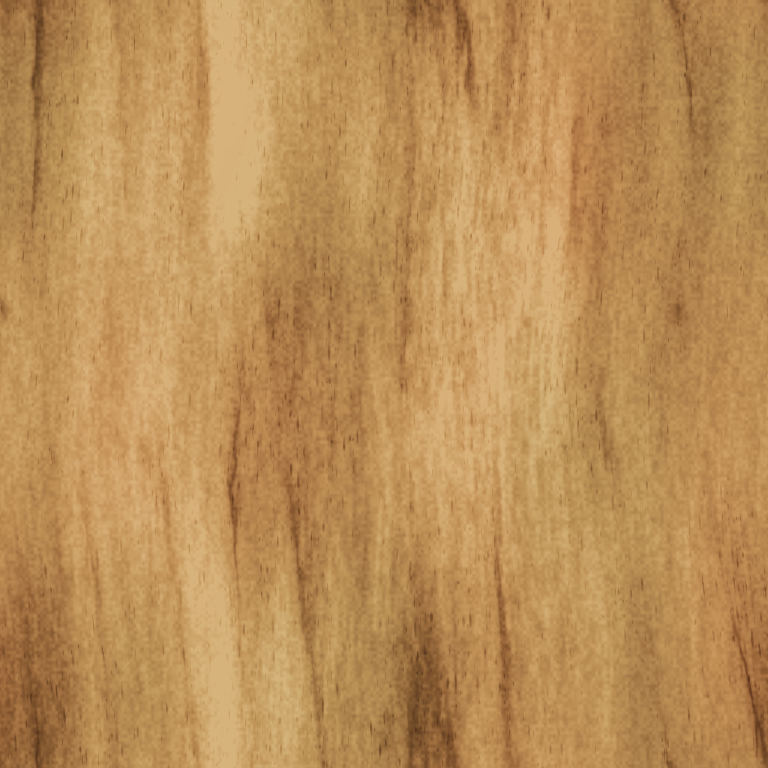
A WebGL 2 fragment shader for this texture:

```glsl
#version 300 es
precision highp float;

uniform vec2 u_resolution;
out vec4 fragColor;

const int VEIN_COUNT = 11;
const int KNOT_COUNT = 4;
const vec2 LONG_PORES = vec2(120.0, 26.0);
const vec2 SHORT_PORES = vec2(190.0, 56.0);
const float PORE_DEPTH = 1.5;
const float VEIN_DEPTH = 1.7;
const float HALO_DEPTH = 1.15;
const float KNOT_DEPTH = 2.2;
const float TONE_BIAS = 0.56;
const vec3 RED_SHIFT = vec3(0.011, -0.008, -0.004);

// Wood colours from darkest to lightest, and the tone at which each appears
const vec3 WOOD[7] = vec3[7](
    vec3(0.34, 0.21, 0.11), vec3(0.52, 0.35, 0.19), vec3(0.63, 0.44, 0.25),
    vec3(0.69, 0.51, 0.30), vec3(0.74, 0.56, 0.33), vec3(0.78, 0.61, 0.38),
    vec3(0.84, 0.70, 0.48));
const float STOPS[7] = float[7](-3.8, -2.17, -1.31, -0.61, 0.05, 0.7, 1.85);

float hash(ivec2 cell, int seed) {
    uint h = uint(cell.x) * 1597334677u ^ uint(cell.y) * 3812015801u ^ uint(seed) * 2654435769u;
    h = (h ^ (h >> 16)) * 2246822519u;
    h = (h ^ (h >> 13)) * 3266489917u;
    return float((h ^ (h >> 16)) >> 8) / 16777216.0;
}

// Signed value noise with a whole number of cells per tile
float noise(vec2 uv, ivec2 period, int seed) {
    vec2 shift = vec2(hash(ivec2(1, 7), seed), hash(ivec2(5, 3), seed));
    vec2 p = fract(uv + shift) * vec2(period);
    ivec2 a = ivec2(floor(p)) % period;
    ivec2 b = (a + 1) % period;
    vec2 f = fract(p);
    f = f * f * (3.0 - 2.0 * f);
    float low = mix(hash(a, seed), hash(ivec2(b.x, a.y), seed), f.x);
    float high = mix(hash(ivec2(a.x, b.y), seed), hash(b, seed), f.x);
    return mix(low, high, f.y) * 2.0 - 1.0;
}

// Shortest signed offset on the wrapped tile
float wrapped(float d) {
    return fract(d + 0.5) - 0.5;
}

// Leaning veins: x is the dark core, y the brown stain on one side
vec2 veins(vec2 uv, float fibre) {
    vec2 sum = vec2(0.0);
    for (int i = 0; i < VEIN_COUNT; i++) {
        ivec2 id = ivec2(i, 0);
        float dy = wrapped(uv.y - hash(id, 41));
        float lean = mix(0.02, -0.16, pow(hash(id, 42), 1.5));
        float centre = (float(i) + 0.9 * hash(id, 43)) / float(VEIN_COUNT);
        float side = hash(id, 44) < 0.5 ? -1.0 : 1.0;
        float d = wrapped(uv.x - centre - lean * dy) * side + 0.005 * fibre;
        float width = mix(0.003, 0.008, hash(id, 45));
        float spread = mix(0.018, 0.05, hash(id, 46));
        float span = 1.0 - smoothstep(0.2, 0.49, abs(dy));
        float swell = smoothstep(-0.6, 0.6, noise(uv, ivec2(3, 6), 50 + i));
        float stain = d > 0.0 ? exp(-d / spread) : exp(-d * d / 0.0001);
        sum += span * vec2(swell * exp(-d * d / (width * width)), stain * (0.3 + 0.7 * swell));
    }
    return sum;
}

// Dark dashes along the grain; each column of cells slides by its own amount
float pores(vec2 uv, vec2 grid, float density, int seed) {
    vec2 p = fract(uv) * grid;
    int column = int(floor(p.x)) % int(grid.x);
    p.y = mod(p.y + grid.y * hash(ivec2(column, 0), seed), grid.y);
    ivec2 cell = ivec2(column, int(floor(p.y)) % int(grid.y));
    vec2 centre = vec2(mix(0.3, 0.7, hash(cell, seed + 1)), mix(0.4, 0.6, hash(cell, seed + 2)));
    vec2 radius = vec2(mix(0.16, 0.3, hash(cell, seed + 3)), mix(0.12, 0.4, hash(cell, seed + 4)));
    vec2 offset = fract(p) - centre;
    offset.x += 0.2 * (hash(cell, seed + 7) - 0.5) * offset.y;
    float present = step(hash(cell, seed + 5), density);
    float depth = mix(0.25, 1.0, hash(cell, seed + 6));
    return present * depth * (1.0 - smoothstep(0.3, 1.1, length(offset / radius)));
}

// Small soft smudges with ragged rims
float knots(vec2 uv, float ragged) {
    float sum = 0.0;
    for (int i = 0; i < KNOT_COUNT; i++) {
        ivec2 id = ivec2(i, 1);
        vec2 d = vec2(wrapped(uv.x - hash(id, 71)), wrapped(uv.y - hash(id, 72)));
        d.x += 0.25 * d.y;
        float size = mix(0.6, 1.2, hash(id, 73));
        sum += exp(-dot(d, d / vec2(0.00009, 0.0004)) / (size * size)) * (0.75 + 0.4 * ragged);
    }
    return sum;
}

vec3 woodColour(float tone) {
    vec3 colour = WOOD[0];
    for (int i = 1; i < 7; i++) {
        float t = clamp((tone - STOPS[i - 1]) / (STOPS[i] - STOPS[i - 1]), 0.0, 1.0);
        colour = mix(colour, WOOD[i], t);
    }
    return colour;
}

void main() {
    vec2 uv = gl_FragCoord.xy / u_resolution;

    // Slow bends of the grain
    vec2 grain = uv;
    grain.x += 0.025 * noise(uv, ivec2(3, 2), 1) + 0.005 * noise(uv, ivec2(9, 6), 2);

    // Bands, streaks and fibres, from broad to fine
    float rough = 0.8 + 0.6 * noise(uv, ivec2(5, 3), 3);
    float streak = noise(grain, ivec2(75, 8), 6);
    float fibre = noise(grain, ivec2(200, 34), 7);
    float tone = TONE_BIAS + 1.3 * noise(grain, ivec2(8, 2), 4);
    tone += 0.8 * noise(grain, ivec2(23, 3), 5) + 0.7 * noise(uv, ivec2(6, 4), 8);
    tone += rough * (0.6 * streak + 0.6 * fibre);
    tone += 0.5 * noise(uv, ivec2(256, 230), 9) + 0.25 * noise(uv, ivec2(120, 100), 10);

    // Dark marks
    vec2 vein = veins(grain, fibre + streak);
    float broken = clamp(0.65 + 0.5 * streak + 0.5 * fibre, 0.1, 1.3);
    float cluster = noise(grain, ivec2(17, 4), 11) + noise(grain, ivec2(60, 5), 14);
    float density = clamp(0.25 * rough + 0.2 * vein.y + 0.25 * cluster, 0.02, 0.7);
    tone -= VEIN_DEPTH * vein.x * broken + HALO_DEPTH * vein.y * (0.85 + 0.3 * streak);
    tone -= PORE_DEPTH * pores(grain, LONG_PORES, density, 60);
    tone -= 0.7 * PORE_DEPTH * pores(grain, SHORT_PORES, density, 80);
    tone -= KNOT_DEPTH * knots(uv, streak + fibre);

    // Drift between reddish and olive wood
    float red = noise(grain, ivec2(9, 3), 12) + 0.8 * noise(uv, ivec2(4, 4), 13) + 0.4 * vein.y;
    fragColor = vec4(clamp(woodColour(tone) + RED_SHIFT * red, 0.0, 1.0), 1.0);
}
```
